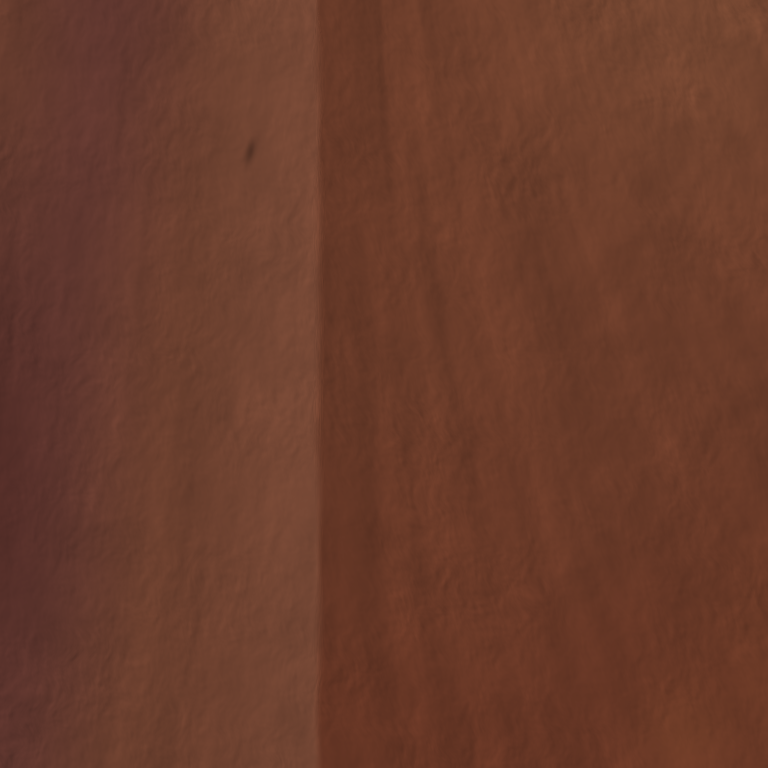
Reproduce this texture procedurally as a WebGL 2 fragment shader.

```glsl
#version 300 es
precision highp float;
// Two reddish brown wooden boards meeting at a soft vertical seam.
// Broad colour gradients set the tone; stretched value noise follows a
// leaning grain on the left and a fanning grain on the right.

uniform vec2 u_resolution;
out vec4 fragColor;

const float SEAM_X = 0.415;
const float SEAM_SOFTNESS = 0.007;
const float LEFT_LEAN = 0.10;       // sideways drift of the left grain
const float FAN_RATE = 0.95;        // how quickly the right grain spreads
const float STREAK_CONTRAST = 0.085;
const float MOTTLE_CONTRAST = 0.05;
const float FIBRE_CONTRAST = 0.085;

const vec3 LEFT_BROWN = vec3(0.415, 0.245, 0.178);
const vec3 LEFT_LIGHT = vec3(0.452, 0.275, 0.203);
const vec3 PLUM = vec3(0.372, 0.212, 0.182);
const vec3 PLUM_DARK = vec3(0.310, 0.165, 0.145);
const vec3 SEAM_SHADE = vec3(0.382, 0.212, 0.147);
const vec3 RIGHT_BROWN = vec3(0.413, 0.232, 0.161);
const vec3 RIGHT_LIGHT = vec3(0.460, 0.280, 0.195);
const vec3 RIGHT_RED = vec3(0.388, 0.200, 0.136);
const vec3 AMBER = vec3(0.475, 0.262, 0.168);

float hash(vec2 p) {
    vec3 q = fract(vec3(p.xyx) * 0.1031);
    q += dot(q, q.yzx + 33.33);
    return fract((q.x + q.y) * q.z);
}

// Smooth value noise in -1..1
float noise(vec2 p) {
    vec2 i = floor(p), f = fract(p);
    f = f * f * f * (f * (f * 6.0 - 15.0) + 10.0);
    float low = mix(hash(i), hash(i + vec2(1, 0)), f.x);
    float high = mix(hash(i + vec2(0, 1)), hash(i + vec2(1, 1)), f.x);
    return mix(low, high, f.y) * 2.0 - 1.0;
}

float fbm(vec2 p) {
    float sum = 0.0, amp = 0.55;
    for (int i = 0; i < 4; i++) {
        sum += amp * noise(p);
        p = mat2(1.6, 1.2, -1.2, 1.6) * p + 17.3;
        amp *= 0.5;
    }
    return sum;
}

float blob(vec2 p, vec2 centre, vec2 radius) {
    vec2 d = (p - centre) / radius;
    return exp(-dot(d, d));
}

vec3 leftBoard(vec2 p, float warp) {
    float edge = 0.07 + 0.16 * p.y + 0.02 * warp;
    vec3 col = mix(LEFT_BROWN, LEFT_LIGHT, smoothstep(0.20, 0.41, p.x + 0.06 * (p.y - 0.5)));
    col = mix(PLUM, col, smoothstep(edge - 0.10, edge + 0.10, p.x));
    col = mix(col, PLUM_DARK, 0.85 * blob(p, vec2(-0.02, 0.38), vec2(0.09, 0.28)));
    col = mix(col, LEFT_BROWN, 0.7 * blob(p, vec2(0.0, 0.98), vec2(0.08, 0.25)));

    // Grain leaning to the right as it rises
    float across = p.x - LEFT_LEAN * p.y + 0.005 * warp;
    float streak = noise(vec2(across * 30.0, p.y * 2.0 + 5.0))
                 + 0.7 * noise(vec2(across * 85.0, p.y * 6.0 + 31.0));
    col *= 1.0 + 0.35 * STREAK_CONTRAST * streak;

    // Small dark pore
    vec2 q = p - vec2(0.326, 0.802);
    q.x -= 0.25 * q.y;
    return col * (1.0 - 0.25 * blob(q, vec2(0.0), vec2(0.006, 0.015)));
}

vec3 rightBoard(vec2 p, float warp) {
    float offset = p.x - SEAM_X;
    vec3 col = mix(SEAM_SHADE, RIGHT_BROWN, smoothstep(0.0, 0.16, offset));
    col = mix(col, RIGHT_RED, 0.75 * smoothstep(0.55, 0.0, p.y + 0.08 * warp));
    col = mix(col, RIGHT_LIGHT, 0.9 * blob(p, vec2(0.92, 1.02), vec2(0.30, 0.30)));
    col = mix(col, AMBER, 0.65 * blob(p, vec2(0.89, 0.04), vec2(0.06, 0.07)));
    col = mix(col, AMBER, 0.35 * blob(p, vec2(1.02, 0.12), vec2(0.10, 0.18)));

    // Grain fanning out from the seam towards the bottom
    float across = offset * exp(FAN_RATE * (p.y - 0.5)) + 0.007 * warp;
    float streak = noise(vec2(across * 36.0 + 3.0, p.y * 1.8))
                 + 0.6 * noise(vec2(across * 75.0, p.y * 3.5 + 9.0));
    col *= 1.0 + STREAK_CONTRAST * streak * mix(0.65, 0.25, smoothstep(0.2, 0.45, offset));

    // Rising pale flecks near the outer side
    vec2 q = mat2(0.8, -0.6, 0.6, 0.8) * p;
    float fleck = noise(q * vec2(15.0, 32.0) + 1.5 * warp);
    return col * (1.0 + 0.03 * fleck * smoothstep(0.12, 0.45, offset));
}

void main() {
    vec2 p = gl_FragCoord.xy / u_resolution;
    float warp = fbm(p * 5.0 + 11.0);

    // Boards and seam, its lit rim broken along the length
    float seamX = SEAM_X + 0.002 * noise(vec2(p.y * 14.0, 4.0));
    float soft = SEAM_SOFTNESS * (1.0 + 0.5 * noise(vec2(p.y * 11.0, 21.0)));
    float side = smoothstep(-soft, soft, p.x - seamX);
    vec3 col = mix(leftBoard(p, warp), rightBoard(p, warp), side);
    float rim = (p.x - seamX + 0.002) / 0.004;
    float broken = smoothstep(-0.5, 0.9, noise(vec2(p.y * 30.0, 8.0)));
    col *= 1.0 + 0.10 * exp(-rim * rim) * broken * (0.4 + 0.6 * blob(p, p * vec2(1, 0) + vec2(0, 0.6), vec2(0.25)));

    // Soft mottling and short irregular fibres lit from one side
    float lean = mix(LEFT_LEAN, -0.15, side);
    vec2 g = vec2(p.x - lean * p.y, p.y) + 0.006 * vec2(noise(p * 31.0), noise(p * 27.0 + 50.0));
    vec2 grain = vec2(88.0, 56.0);
    float fibre = fbm(g * grain) - fbm((g + vec2(0.004, -0.004)) * grain);
    float patchy = 0.85 + 0.45 * noise(p * 9.0 + 70.0);
    col *= 1.0 + MOTTLE_CONTRAST * fbm(p * vec2(24.0, 17.0)) + FIBRE_CONTRAST * patchy * fibre;
    fragColor = vec4(col, 1.0);
}
```
